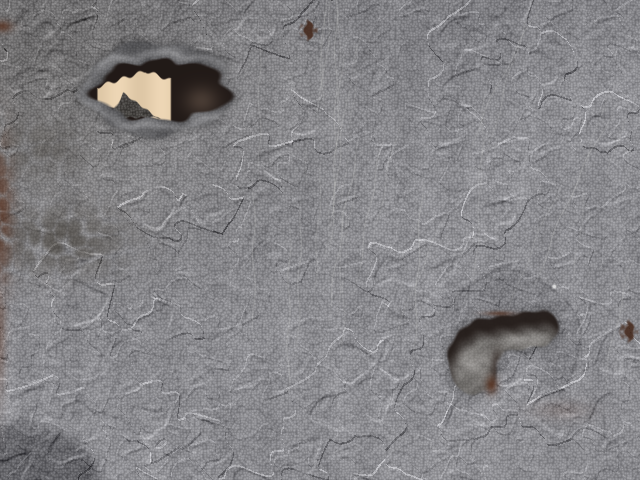
This texture is drawn by a Shadertoy shader. Its source:

```glsl
#define STEEL vec3(0.555, 0.555, 0.572)
#define SOOT vec3(0.13, 0.10, 0.09)
#define CREAM vec3(0.90, 0.81, 0.68)
#define RUST vec3(0.34, 0.19, 0.12)
#define GRAIN 0.20
#define RELIEF 0.17
#define SCRATCHES 38
#define HOLE vec2(0.328, 0.815)
#define DENT vec2(1.06, 0.285)

vec2 hash2(vec2 p) {
    vec3 q = fract(p.xyx * vec3(0.1031, 0.1030, 0.0973));
    q += dot(q, q.yzx + 33.33);
    return fract((q.xx + q.yz) * q.zy);
}

// Nearest cell point: distance and random id
vec2 cellular(vec2 p) {
    vec2 base = floor(p), best = vec2(9.0, 0.0);
    for (int j = -1; j <= 1; j++)
    for (int i = -1; i <= 1; i++) {
        vec2 cell = base + vec2(i, j);
        vec2 h = hash2(cell);
        float d = length(cell + 0.15 + 0.7 * h - p);
        if (d < best.x) best = vec2(d, fract(h.x * 7.0 + h.y * 3.0));
    }
    return best;
}

float waves(vec2 p) {
    return (sin(p.x * 7.0 + 2.0 * sin(p.y * 5.0)) + sin(p.y * 11.0 + 2.0 * sin(p.x * 9.0))
        + 0.6 * sin(p.x * 23.0 - p.y * 17.0 + sin(p.y * 31.0))) / 2.6;
}

float fill(float d, float soft) {
    float w = soft + 0.7 / iResolution.y;
    return 1.0 - smoothstep(-w, w, d);
}

float spot(vec2 p, vec2 center, vec2 size) {
    vec2 q = (p - center) / size;
    return exp(-dot(q, q));
}

float oval(vec2 p, vec2 radii) {
    return (length(p / radii) - 1.0) * min(radii.x, radii.y);
}

float capsule(vec2 p, vec2 a, vec2 b, float r) {
    vec2 ab = b - a;
    return length(p - a - ab * clamp(dot(p - a, ab) / dot(ab, ab), 0.0, 1.0)) - r;
}

// Chipped coating and small pits
float relief(vec2 p) {
    vec2 w = p + 0.013 * vec2(sin(p.y * 61.0 + 2.0 * sin(p.x * 43.0)), sin(p.x * 57.0 + 2.0 * sin(p.y * 49.0)));
    vec2 chip = cellular(w * 10.0 + 4.0), pit = cellular(w * 27.0);
    return smoothstep(0.30, 0.42, chip.x) * smoothstep(0.45, 0.9, chip.y)
        + 0.55 * smoothstep(0.15, 0.5, pit.x) * smoothstep(0.3, 1.0, pit.y);
}

float scratches(vec2 p) {
    float sum = 0.0;
    for (int i = 0; i < SCRATCHES; i++) {
        vec2 a = hash2(vec2(i, 3)), b = hash2(vec2(i, 17));
        float x0 = i % 3 == 0 ? 0.67 + 0.10 * a.x : 0.5 + 0.85 * a.x;
        float dy = p.y - 0.28 - 0.7 * a.y, reach = 0.06 + 0.17 * b.x;
        float lean = 0.5 * b.y * smoothstep(0.55, 0.95, x0);
        float dx = p.x - x0 - lean * dy - 0.7 * lean * dy * dy - 0.003 * sin(dy * 45.0 + float(i));
        sum += fill(abs(dx) - 0.0006, 0.0008) * (1.0 - smoothstep(0.5 * reach, reach, abs(dy))) * (0.3 + 0.7 * b.x);
    }
    return min(sum, 1.0);
}

float dentShape(vec2 p) {
    float a = capsule(p, vec2(0.983, 0.262), vec2(0.987, 0.228), 0.049);
    float b = capsule(p, vec2(1.005, 0.298), vec2(1.125, 0.316), 0.037);
    float h = max(0.03 - abs(a - b), 0.0) / 0.03;
    return min(a, b) - 0.0075 * h * h + 0.002 * sin(p.x * 120.0 + p.y * 70.0);
}

vec3 plate(vec2 p, float grain) {
    float slow = waves(p);
    vec3 c = STEEL + 0.022 * slow + 0.012 * sin(p.x * 63.0 + 2.0 * sin(p.y * 3.0));
    c -= vec3(0.07, 0.075, 0.09) * spot(p, vec2(0.05, 0.85), vec2(0.5, 0.35));
    c -= 0.04 * smoothstep(0.75, 1.0, p.y);
    c -= 0.17 * fill(oval(p - vec2(0.05, -0.03), vec2(0.17, 0.15)) + 0.01 * slow, 0.02);
    c -= RELIEF * (relief(p + vec2(-0.0015, 0.004)) - relief(p));
    c += grain;
    // Soot and rust stains
    float blot = smoothstep(0.15, 0.75, 1.0 - cellular(p * 30.0 + slow).x);
    float stain = spot(p, vec2(0.13, 0.50), vec2(0.13, 0.07)) + 0.6 * spot(p, vec2(0.08, 0.69), vec2(0.10, 0.06));
    c = mix(c, vec3(0.25, 0.23, 0.20), 0.6 * blot * stain);
    float rust = blot * spot(p, vec2(0.0, 0.56), vec2(0.025, 0.14)) + 0.5 * spot(p, vec2(0.0, 0.3), vec2(0.012, 0.12));
    rust += spot(p, vec2(0.005, 0.945), vec2(0.02, 0.012)) + 0.2 * spot(p, vec2(1.17, 0.145), vec2(0.06, 0.02));
    c = mix(c, RUST, min(0.75 * rust, 0.8));
    float rough = 0.004 * sin(p.x * 310.0 + sin(p.y * 270.0));
    float flecks = fill(oval(p - vec2(0.643, 0.937), vec2(0.014, 0.016)) + rough, 0.003);
    flecks += fill(oval(p - vec2(1.31, 0.31), vec2(0.014, 0.017)) + rough, 0.004);
    c = mix(c, RUST * 0.75, 0.85 * flecks);
    return mix(c, vec3(0.76, 0.76, 0.75), 0.5 * scratches(p));
}

vec3 addHole(vec3 c, vec2 p, float grain) {
    vec2 q = p - HOLE;
    float angle = atan(q.y * 1.6, q.x);
    float rim = oval(q, vec2(0.155, 0.098)) + 0.005 * sin(angle * 5.0 + 1.0) + 0.003 * sin(angle * 9.0);
    float mouth = oval(q - vec2(0.010, -0.003), vec2(0.141, 0.062)) + 0.005 * sin(angle * 7.0 + 0.5) + 0.002 * sin(angle * 13.0);
    // Raised lip
    c *= 1.0 - 0.28 * fill(abs(rim + 0.002) - 0.004, 0.018);
    float ridge = exp(-pow((mouth - 0.014) / 0.009, 2.0));
    vec3 lip = vec3(0.36, 0.36, 0.37) + 0.14 * ridge + 0.04 * sin(angle * 6.0) + 0.5 * grain;
    c = mix(c, lip, fill(rim, 0.005));
    // Dark throat with light behind
    vec3 inside = SOOT + vec3(0.15, 0.13, 0.11) * spot(p, vec2(0.42, 0.79), vec2(0.035, 0.03));
    float gap = max(max(p.x - 0.356, 0.203 - p.x), 0.783 - p.y - 0.26 * (p.x - 0.205));
    float top = min(0.818 + 0.33 * (p.x - 0.2), 0.852 - 0.37 * (p.x - 0.304));
    gap = max(gap, p.y - top + 0.004 * sin(p.x * 190.0));
    inside = mix(inside, CREAM - 0.03 * sin(p.x * 70.0), fill(gap, 0.001));
    float flap = max(max(0.234 - p.x + 0.56 * (p.y - 0.765), p.y - 0.806 + 0.72 * (p.x - 0.257)), 0.755 - p.y);
    inside = mix(inside, vec3(0.29, 0.28, 0.27) + grain, fill(flap + 0.002 * sin(p.x * 260.0), 0.001));
    return mix(c, inside, fill(mouth, 0.002));
}

vec3 addDent(vec3 c, vec2 p, float grain) {
    vec2 q = p - DENT;
    float ring = length(q) - 0.148 - 0.004 * sin(atan(q.y, q.x) * 5.0);
    float side = smoothstep(-0.09, 0.06, q.x * 0.7 + q.y);
    c -= side * (0.10 * fill(abs(ring) - 0.0015, 0.003) + 0.045 * fill(ring, 0.012));
    float d = dentShape(p);
    c *= 1.0 - 0.22 * fill(d - 0.006, 0.016);
    // Hollow lit from above
    float shade = smoothstep(-0.022, 0.016, dentShape(p + vec2(-0.004, 0.032)));
    float shine = spot(p, vec2(0.985, 0.245), vec2(0.035, 0.03)) + spot(p, vec2(1.09, 0.292), vec2(0.05, 0.014));
    vec3 bowl = vec3(0.43, 0.42, 0.41) + 0.15 * shine + 0.025 * sin(p.x * 110.0 + 3.0 * sin(p.y * 80.0)) + 0.5 * grain;
    bowl = mix(bowl, SOOT, 0.92 * shade);
    bowl = mix(bowl, SOOT * 1.5, 0.7 * spot(p, vec2(1.036, 0.24), vec2(0.012, 0.03)));
    c = mix(c, bowl, fill(d, 0.003));
    c = mix(c, RUST, 0.8 * spot(p, vec2(1.024, 0.198), vec2(0.012, 0.018)) + 0.6 * spot(p, vec2(1.04, 0.347), vec2(0.03, 0.005)));
    return mix(c, vec3(0.86), fill(length(p - vec2(1.155, 0.403)) - 0.004, 0.001));
}

void mainImage(out vec4 fragColor, in vec2 fragCoord) {
    vec2 p = fragCoord / iResolution.xy * vec2(4.0 / 3.0, 1.0);
    float grain = GRAIN * (0.38 - cellular(p * 170.0).x) + 0.06 * (cellular(p * 95.0 + 7.0).y - 0.5);
    vec3 color = plate(p, grain);
    color = addHole(color, p, grain);
    color = addDent(color, p, grain);
    fragColor = vec4(clamp(color, 0.0, 1.0), 1.0);
}
```
